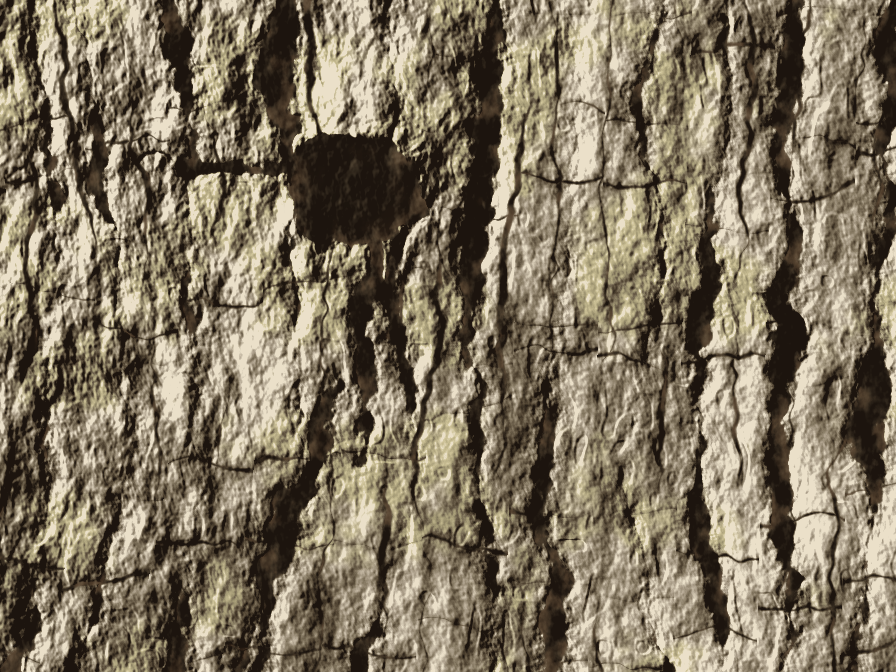
A WebGL 2 fragment shader for this texture:

```glsl
#version 300 es
precision highp float;
// Sunlit tree bark: a height field of grainy plates, ragged fissures, short
// cracks and a knot hole, lit by a directional height difference from the
// upper left and coloured through a five step tone ramp with lichen.

uniform vec2 u_resolution;
out vec4 fragColor;

const vec3 SHADOW = vec3(0.11, 0.08, 0.055);
const vec3 UMBER = vec3(0.32, 0.27, 0.20);
const vec3 BARK = vec3(0.53, 0.48, 0.39);
const vec3 PALE = vec3(0.69, 0.64, 0.56);
const vec3 SUNLIT = vec3(0.92, 0.88, 0.79);
const vec3 LICHEN = vec3(0.73, 0.69, 0.51);
const vec3 RUST = vec3(0.34, 0.23, 0.15);

const vec2 LIGHT_STEP = vec2(-0.0032, 0.0018);
const float RELIEF = 11.0;
const float BASE_TONE = 0.59;
const float FISSURE_SPACING = 0.125;
const float FISSURE_WIDTH = 0.022;
const vec2 KNOT = vec2(0.525, 0.70);
const vec2 KNOT_SIZE = vec2(0.086, 0.090);
const vec2 SMOOTH_PLATE = vec2(0.70, 0.26);

struct Surface {
    float height;
    float gap;    // signed distance to the nearest opening
    float rough;
};

float hash(vec2 p) {
    vec3 q = fract(p.xyx * 0.1031);
    q += dot(q, q.yzx + 33.33);
    return fract((q.x + q.y) * q.z);
}

float noise(vec2 p) {
    vec2 cell = floor(p), f = fract(p);
    f = f * f * (3.0 - 2.0 * f);
    return mix(mix(hash(cell), hash(cell + vec2(1, 0)), f.x),
               mix(hash(cell + vec2(0, 1)), hash(cell + vec2(1, 1)), f.x), f.y);
}

float fbm(vec2 p) {
    float sum = 0.0, amp = 0.5;
    for (int i = 0; i < 5; i++) {
        sum += amp * noise(p);
        p = mat2(0.96, 0.28, -0.28, 0.96) * p * 2.03 + 7.3;
        amp *= 0.5;
    }
    return sum;
}

// Distance to a family of wandering lines that swell, thin out and break off
float cracks(float across, float along, float spacing, float width, float bias, float seed) {
    float nearest = 1.0, column = floor(across / spacing);
    for (int k = -1; k <= 1; k++) {
        float id = column + float(k);
        float lane = id * 17.0 + seed;
        float centre = (id + 0.2 + 0.6 * hash(vec2(id, seed))) * spacing;
        centre += spacing * 0.5 * (noise(vec2(along * 3.5, lane)) - 0.5);
        centre += 0.024 * (noise(vec2(along * 14.0, lane + 5.0)) - 0.5);
        centre += 0.010 * (noise(vec2(along * 50.0, lane + 9.0)) - 0.5);
        float swell = 1.6 * noise(vec2(along * 5.5 + 3.0, lane + 13.0)) - bias;
        nearest = min(nearest, abs(across - centre) - width * swell);
    }
    return nearest;
}

// Opening from a to b, pointed at both ends
float rift(vec2 p, vec2 a, vec2 b, float width) {
    vec2 d = b - a;
    float t = clamp(dot(p - a, d) / dot(d, d), 0.0, 1.0);
    return length(p - a - d * t) - width * (1.0 - t) * smoothstep(-0.05, 0.3, t);
}

Surface surfaceAt(vec2 p) {
    vec2 bend = 0.06 * (vec2(noise(p * 13.0), noise(p * 13.0 + 40.0)) - 0.5);
    bend += 0.018 * (vec2(noise(p * 38.0), noise(p * 38.0 + 70.0)) - 0.5);
    float lumps = fbm(p * vec2(18.0, 12.0) + bend * 2.0);
    float chips = fbm(p * vec2(54.0, 38.0) + 30.0);
    float ragged = 0.020 * (lumps - 0.5) + 0.028 * (chips - 0.5);

    // Knot hole with rifts running out of it
    vec2 q = p + bend;
    float rim = length((q - KNOT) / KNOT_SIZE) - 1.0;
    float knot = rim * KNOT_SIZE.x;
    knot = min(knot, rift(q, KNOT + vec2(0.03, -0.03), vec2(0.54, 0.30), 0.032));
    knot = min(knot, rift(q, KNOT + vec2(-0.02, 0.03), vec2(0.20, 0.75), 0.016));
    knot = min(knot, rift(q, vec2(0.50, 0.44), vec2(0.34, -0.08), 0.026));

    // Nearly upright fissures, bowed to the right above and left below
    float plate = exp(-dot(p - SMOOTH_PLATE, p - SMOOTH_PLATE) * 20.0);
    float leftSide = smoothstep(0.75, 0.1, p.x);
    float x = p.x - 0.03 * p.y + leftSide * 0.28 * (p.y - 0.5) * (p.y - 0.5);
    float fissure = cracks(x, p.y, FISSURE_SPACING, FISSURE_WIDTH, 0.56 + 0.4 * plate, 3.0);
    float fine = cracks(x, p.y, 0.085, 0.0075, 0.88, 41.0);

    // Short cross cracks, staggered from plate to plate
    float stagger = 0.14 * hash(vec2(floor(x / FISSURE_SPACING), 5.0));
    float crossing = cracks(p.y + stagger, p.x, 0.14, 0.0045, 0.98, 83.0);
    fissure = min(fissure, knot) + ragged;
    fine = min(fine, crossing) + 0.004 * (chips - 0.5);

    float upperLeft = smoothstep(0.5, -0.35, p.x - 0.7 * p.y);
    float rough = 0.40 + 0.5 * upperLeft + 0.6 * exp(-max(rim, 0.0) * 1.8) - 0.10 * plate;
    float pits = smoothstep(0.64, 0.80, noise(p * vec2(50.0, 27.0) + bend * 20.0));

    float height = rough * lumps + 0.09 * chips - 0.035 * pits;
    height -= 0.10 * exp(-max(fissure, 0.0) / 0.014);
    height -= 0.014 * exp(-max(fine, 0.0) / 0.004);
    return Surface(height, min(fissure, fine), rough);
}

vec3 toneRamp(float t) {
    vec3 c = mix(SHADOW, UMBER, clamp((t - 0.08) / 0.19, 0.0, 1.0));
    c = mix(c, BARK, clamp((t - 0.27) / 0.21, 0.0, 1.0));
    c = mix(c, PALE, clamp((t - 0.48) / 0.16, 0.0, 1.0));
    return mix(c, SUNLIT, clamp((t - 0.64) / 0.20, 0.0, 1.0));
}

void main() {
    vec2 p = gl_FragCoord.xy / u_resolution.y;
    Surface here = surfaceAt(p);
    float slope = here.height - surfaceAt(p + LIGHT_STEP).height;

    // Sunlight, soft hollows and fine grain
    float grain = noise(p * vec2(190.0, 180.0)) - 0.5;
    float tone = BASE_TONE + RELIEF * slope + 0.18 * grain;
    tone += 0.62 * (fbm(p * vec2(8.0, 4.5) + 20.0) - 0.48);
    tone -= 0.24 * exp(-max(here.gap, 0.0) / 0.008);
    tone += 0.10 * (p.x - 0.6) + 0.06 * (p.y - 0.5);

    // Dark openings with broken inner walls
    float soft = max(1.2 / u_resolution.y, 0.0022);
    float open = 1.0 - smoothstep(-soft, soft, here.gap);
    float inner = fbm(p * vec2(42.0, 30.0) + 11.0);
    float wall = 0.85 * max(inner - 0.42, 0.0) * exp(min(here.gap, 0.0) / 0.02);
    tone = mix(tone, 0.06 + wall + 0.06 * grain + 1.5 * slope, open);
    vec3 color = toneRamp(tone);

    // Lichen on the lit bark, rust on inner walls
    float patches = smoothstep(0.45, 0.60, fbm(p * 9.0 + 60.0) + 0.16 * (here.rough - 0.6));
    float lit = smoothstep(0.36, 0.55, tone) * (1.0 - smoothstep(0.72, 0.88, tone));
    color = mix(color, LICHEN * (0.35 + tone), 0.75 * patches * lit);
    float rusty = smoothstep(0.54, 0.70, inner) * exp(min(here.gap, 0.0) / 0.02);
    color = mix(color, RUST, 0.4 * open * rusty);
    fragColor = vec4(clamp(color, 0.0, 1.0), 1.0);
}
```
